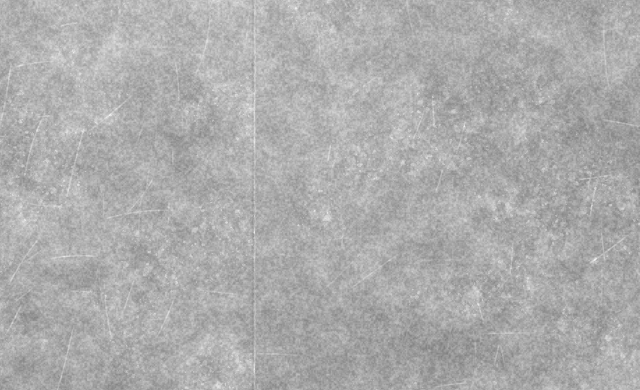
Write a Shadertoy shader that draws this texture.

```glsl
// Worn pale concrete in two planks that meet at a thin upright seam.
// Layered noise gives clouds and grain, jittered cells give chalky flecks,
// and a loop of faint bent segments gives the scratches.

#define BASE_GREY 0.655
#define CLOUD_GAIN 0.06
#define MOTTLE_GAIN 0.085
#define GRAIN_GAIN 0.05
#define CHALK_GAIN 0.055
#define FLECK_GAIN 0.11
#define SCRATCH_GAIN 0.14
#define SCRATCH_COUNT 100
#define SEAM_X 0.398

float hash(vec2 p) {
    vec3 q = fract(p.xyx * 0.1031);
    q += dot(q, q.yzx + 33.33);
    return fract((q.x + q.y) * q.z);
}

vec2 hash2(vec2 p) {
    return vec2(hash(p), hash(p + 71.7));
}

// Smooth value noise in -1..1
float noise(vec2 p) {
    vec2 i = floor(p), f = fract(p);
    f = f * f * (3.0 - 2.0 * f);
    float low = mix(hash(i), hash(i + vec2(1, 0)), f.x);
    float high = mix(hash(i + vec2(0, 1)), hash(i + vec2(1, 1)), f.x);
    return 2.0 * mix(low, high, f.y) - 1.0;
}

float fbm(vec2 p) {
    float sum = 0.0, gain = 0.5;
    for (int i = 0; i < 5; i++) {
        sum += gain * noise(p);
        p = mat2(1.6, 1.2, -1.2, 1.6) * p + 17.3;
        gain *= 0.6;
    }
    return sum;
}

// Ragged round spots, one at most per jittered cell
float flecks(vec2 p, float density) {
    vec2 cell = floor(p);
    float cover = 0.0, ragged = 0.1 * noise(p * 5.0);
    for (int y = -1; y <= 1; y++)
    for (int x = -1; x <= 1; x++) {
        vec2 id = cell + vec2(x, y);
        float size = hash(id + 13.1);
        float radius = mix(0.12, 0.38, size * size * size);
        float d = length(p - id - hash2(id)) + ragged;
        float spot = 1.0 - smoothstep(radius * 0.6, radius * 1.15, d);
        cover = max(cover, spot * step(hash(id + 5.7), density) * (0.3 + 0.7 * hash(id + 2.9)));
    }
    return cover;
}

// Thin segments, mostly near upright or near level, some slanted
float scratches(vec2 p, float aspect, float pixel) {
    float cover = 0.0;
    for (int i = 0; i < SCRATCH_COUNT; i++) {
        vec2 id = vec2(float(i) * 7.31, 3.7);
        vec2 centre = hash2(id) * vec2(aspect, 1.0);
        float kind = hash(id + 21.0), tilt = hash(id + 34.0) - 0.5;
        float angle = kind < 0.35 ? 1.57 + tilt * 0.5 : kind < 0.65 ? tilt * 0.4 : 0.95 + tilt * 0.9;
        float reach = mix(0.02, 0.11, pow(hash(id + 55.0), 1.6));
        vec2 axis = vec2(cos(angle), sin(angle)), q = p - centre;
        float along = dot(q, axis);
        float across = dot(q, vec2(-axis.y, axis.x));
        across += (hash(id + 8.0) - 0.5) * 3.0 * along * along;
        float line = 1.0 - smoothstep(0.0003, 0.001 + pixel, abs(across));
        float ends = 1.0 - smoothstep(0.6, 1.0, abs(along) / reach);
        cover = max(cover, line * ends * mix(0.2, 1.0, hash(id + 89.0)));
    }
    return cover * (0.75 + 0.4 * noise(p * 60.0));
}

void mainImage(out vec4 fragColor, in vec2 fragCoord) {
    vec2 uv = fragCoord / iResolution.xy;
    float aspect = iResolution.x / iResolution.y;
    float pixel = 1.0 / iResolution.y;
    vec2 p = fragCoord * pixel;
    float seam = (uv.x - SEAM_X) * aspect;
    vec2 s = p + step(0.0, seam) * vec2(4.3, 2.1);

    // Broad light: bright upper left, dull upper right and lower left
    float grey = BASE_GREY + mix(mix(-0.02, 0.005, uv.x), mix(0.065, -0.02, uv.x), uv.y);

    // Soft clouds, blotches and sandy grain
    grey += CLOUD_GAIN * fbm(p * 3.2 + 9.0) + MOTTLE_GAIN * fbm(s * 17.0);
    grey += GRAIN_GAIN * (noise(s * 150.0) + noise(s.yx * 280.0 + 40.0));

    // Chalky worn patches gathered in clusters
    float cluster = smoothstep(-0.15, 0.35, fbm(s * 5.5 + 30.0));
    float chalk = smoothstep(0.1, 0.4, fbm(s * 36.0 + 60.0));
    grey += CHALK_GAIN * chalk * cluster;

    // Pale flecks in three sizes
    float spots = max(flecks(s * 17.0, 0.3) * 0.8, flecks(s * 36.0 + 8.0, 0.45));
    spots = max(spots, flecks(s * 72.0 + 5.0, 0.5));
    grey += FLECK_GAIN * spots * (0.3 + 0.7 * cluster);

    grey += SCRATCH_GAIN * scratches(p, aspect, pixel);

    // Seam: a pale bevel with a faint shadow on its left
    float bevel = 1.0 - smoothstep(0.0006, 0.0016 + pixel, abs(seam));
    float shade = 1.0 - smoothstep(0.0006, 0.002 + pixel, abs(seam + 0.0045));
    grey += bevel * (0.065 + 0.025 * noise(p * 35.0)) - 0.04 * shade;

    fragColor = vec4(vec3(clamp(grey, 0.0, 1.0)), 1.0);
}
```
